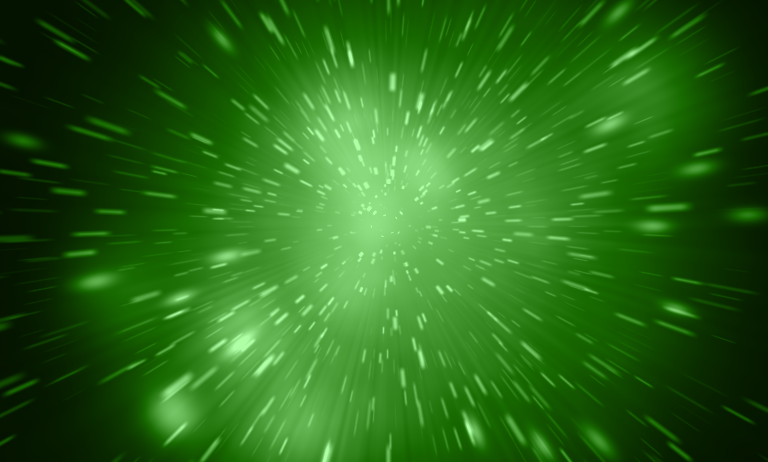
A Shadertoy shader for this background:

```glsl
// Green warp burst: radial light streaks flying out of a glowing, cloudy centre.

#define BURST_CENTER vec2(0.009, 0.015)
#define HALO_RADIUS 0.62
#define HALO_LEVEL 0.42
#define DARK_LEVEL 0.075
#define CLOUD_RIPPLE 0.14
#define STREAK_LAYERS 5
#define STREAK_DENSITY 0.32
#define STREAK_LEVEL 0.36
#define RING_STEP 0.30
#define HAIR_LEVEL 0.16
#define FLARE_LEVEL 0.36

const float TAU = 6.2831853;

// Soft clouds: offset from the burst, radius, brightness
const vec4 CLOUDS[12] = vec4[12](
    vec4(-0.03, -0.01, 0.22, 0.28), vec4(-0.09, 0.215, 0.14, 0.19),
    vec4(0.09, 0.11, 0.07, 0.14), vec4(-0.03, 0.02, 0.07, 0.13),
    vec4(-0.09, -0.12, 0.08, 0.10), vec4(-0.32, -0.24, 0.09, 0.20),
    vec4(-0.465, -0.41, 0.055, 0.45), vec4(-0.19, -0.465, 0.12, 0.22),
    vec4(-0.34, -0.38, 0.26, 0.18), vec4(0.58, 0.30, 0.15, 0.28),
    vec4(-0.60, -0.13, 0.11, 0.17), vec4(0.26, 0.06, 0.17, 0.10));

// Large streaks: offset from the burst, size
const vec3 FLARES[15] = vec3[15](
    vec3(-0.36, 0.40, 0.9), vec3(-0.79, 0.18, 1.0), vec3(0.50, 0.46, 1.0),
    vec3(0.48, 0.215, 1.0), vec3(0.575, -0.005, 1.0), vec3(0.67, 0.12, 1.1),
    vec3(-0.635, -0.125, 1.2), vec3(0.457, -0.47, 1.2), vec3(0.334, -0.48, 1.0),
    vec3(-0.32, -0.26, 1.0), vec3(-0.35, -0.07, 0.9), vec3(0.78, 0.02, 1.1),
    vec3(0.625, -0.183, 0.9), vec3(0.19, -0.45, 0.9), vec3(-0.45, -0.16, 0.9));

float hash(vec2 p) {
    vec3 q = fract(p.xyx * vec3(0.1031, 0.1030, 0.0973));
    q += dot(q, q.yzx + 33.33);
    return fract((q.x + q.y) * q.z);
}

float noise(vec2 p) {
    vec2 i = floor(p), f = fract(p);
    f = f * f * (3.0 - 2.0 * f);
    return mix(mix(hash(i), hash(i + vec2(1, 0)), f.x),
               mix(hash(i + vec2(0, 1)), hash(i + vec2(1, 1)), f.x), f.y);
}

float fbm(vec2 p) {
    float sum = 0.0, gain = 0.5;
    for (int i = 0; i < 4; i++) {
        sum += gain * noise(p);
        p = mat2(1.6, 1.2, -1.2, 1.6) * p + 7.3;
        gain *= 0.5;
    }
    return sum;
}

float clouds(vec2 q) {
    float halo = length(q - vec2(0.047, -0.02)) / HALO_RADIUS;
    float level = DARK_LEVEL + HALO_LEVEL * exp(-pow(halo, 4.0));
    for (int i = 0; i < 12; i++) {
        vec2 d = (q - CLOUDS[i].xy) / CLOUDS[i].z;
        level += CLOUDS[i].w * exp(-dot(d, d));
    }
    return level * (1.0 + CLOUD_RIPPLE * 2.0 * (fbm(q * 5.0 + 20.0) - 0.47));
}

// One streak at most per cell of a log-polar grid, sparser toward the burst
float streaks(vec2 q, float sectors, float density, float thickness, float seed) {
    float r = max(length(q), 0.001), shift = seed * 0.37;
    vec2 grid = vec2((atan(q.y, q.x) / TAU + 0.5) * sectors, log(r) / RING_STEP + shift);
    vec2 cell = floor(grid);
    vec2 id = vec2(mod(cell.x, sectors), cell.y + 60.0) + seed * 113.0;
    float pick = hash(id), shade = hash(id + 17.0), size = hash(id + 41.0);
    vec2 center = 0.35 + 0.30 * vec2(hash(id + 71.0), hash(id + 97.0));
    vec2 d = abs(fract(grid) - center) * r * vec2(TAU / sectors, RING_STEP);
    float cellRadius = exp((cell.y + 0.5 - shift) * RING_STEP);
    density *= mix(0.5, 1.0, smoothstep(0.05, 0.6, cellRadius));

    float halfLength = r * RING_STEP * mix(0.12, 0.28, size);
    float halfWidth = thickness * mix(0.0018, 0.0062, shade * size) * (0.6 + 0.9 * r);
    halfWidth = min(halfWidth, 0.2 * r * TAU / sectors);
    float soft = 0.7 * halfWidth + 0.7 / iResolution.y;
    float body = 1.0 - smoothstep(halfWidth - soft, halfWidth + soft, d.x);
    body *= 1.0 - smoothstep(0.5 * halfLength, 1.2 * halfLength, d.y);
    float room = smoothstep(0.004, 0.012, r * TAU / sectors);
    return body * step(pick, density) * mix(0.2, 1.0, shade) * room;
}

float flares(vec2 q) {
    float sum = 0.0;
    for (int i = 0; i < 15; i++) {
        vec2 outward = normalize(FLARES[i].xy), d = q - FLARES[i].xy;
        vec2 along = vec2(dot(d, outward), dot(d, vec2(-outward.y, outward.x)));
        along /= FLARES[i].z * vec2(0.038, 0.014);
        sum += exp(-dot(along, along));
    }
    return sum;
}

// Brightness to green: highlights wash out toward pale mint
vec3 greenRamp(float level) {
    float wash = max(level - 0.42, 0.0);
    return vec3(0.22 * level + 0.8 * wash, level, 1.12 * wash);
}

void mainImage(out vec4 fragColor, in vec2 fragCoord) {
    vec2 q = (fragCoord - 0.5 * iResolution.xy) / iResolution.y - BURST_CENTER;
    float level = clouds(q);

    // Faint rays that shimmer around the burst
    vec2 ray = q / max(length(q), 0.001);
    level *= 1.0 + 0.10 * smoothstep(0.05, 0.5, length(q)) * (noise(ray * 45.0 + 80.0) - 0.5);

    // Main streaks, fine hairlines and large flares
    for (int i = 0; i < STREAK_LAYERS; i++) {
        float k = float(i);
        level += STREAK_LEVEL * streaks(q, 14.0 + 26.0 * k, STREAK_DENSITY, 1.4 - 0.15 * k, k + 1.0);
    }
    level += HAIR_LEVEL * streaks(q, 220.0, 0.45, 0.4, 9.0);
    level += FLARE_LEVEL * flares(q);

    fragColor = vec4(greenRamp(clamp(level, 0.0, 1.0)), 1.0);
}
```
